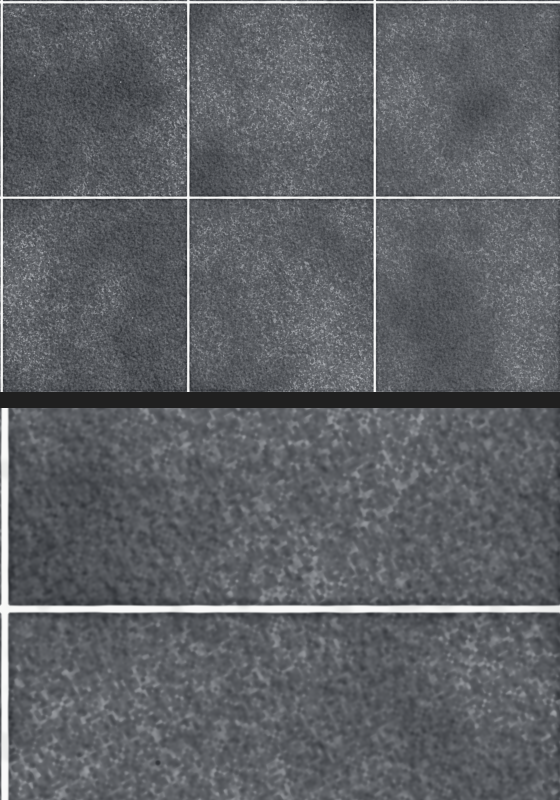
Top, the full canvas; bottom, a detail of the centre.
A Shadertoy shader for this texture:

```glsl
const float ASPECT = 1.4328;
const vec2 PITCH = vec2(0.4772, 0.4985);
const vec2 ORIGIN = vec2(0.0045, -0.0028);
const float JOINT_HALF = 0.0030;
const vec3 GROUT = vec3(0.975, 0.978, 0.975);
const vec3 SLATE_TINT = vec3(-0.011, 0.0, 0.018);

float hash(vec2 p) {
    vec3 q = fract(p.xyx * vec3(0.1031, 0.103, 0.0973));
    q += dot(q, q.yzx + 33.33);
    return fract((q.x + q.y) * q.z);
}

float noise(vec2 p) {
    vec2 cell = floor(p), f = fract(p);
    vec2 w = f * f * (3.0 - 2.0 * f);
    float low = mix(hash(cell), hash(cell + vec2(1, 0)), w.x);
    float high = mix(hash(cell + vec2(0, 1)), hash(cell + vec2(1, 1)), w.x);
    return mix(low, high, w.y);
}

float fbm(vec2 p, int octaves) {
    float sum = 0.0, total = 0.0, amp = 1.0;
    for (int i = 0; i < octaves; i++) {
        sum += amp * noise(p);
        total += amp;
        amp *= 0.65;
        p = mat2(1.6, 1.2, -1.2, 1.6) * p + 17.3;
    }
    return sum / total;
}

vec2 rotate(vec2 p, float angle) {
    float c = cos(angle), s = sin(angle);
    return mat2(c, s, -s, c) * p;
}

float roundedBox(vec2 p, vec2 halfSize, float radius) {
    vec2 q = abs(p) - halfSize + radius;
    return length(max(q, 0.0)) + min(max(q.x, q.y), 0.0) - radius;
}

// Sparse round dots: one candidate per grid cell, kept with the given chance
float specks(vec2 p, float density, float chance, float radius, float blur) {
    vec2 cell = floor(p * density);
    vec2 centre = 0.3 + 0.4 * vec2(hash(cell + 3.1), hash(cell + 8.7));
    float dist = length(fract(p * density) - centre) / density;
    float kept = step(hash(cell + 51.0), chance);
    return kept * (1.0 - smoothstep(radius - blur, radius + blur, dist));
}

// Height difference toward the light, for a finely pitted surface
float emboss(vec2 p, float scale, vec2 toLight) {
    return noise(p * scale) - noise(p * scale + toLight);
}

// Mottled stone brightness; each tile samples its own patch of noise
float stoneTone(vec2 p, vec2 tile) {
    vec2 s = p + 7.0 * vec2(hash(tile + 2.0), hash(tile + 9.0));
    float cloud = fbm(s * 5.0, 5);
    float coarse = noise(rotate(s, 0.6) * 165.0);
    float fine = noise(rotate(s, 1.1) * 310.0);
    float relief = emboss(rotate(s, 0.35), 190.0, rotate(vec2(0.6, 0.5), 0.35));
    float contrast = mix(1.12, 0.85, clamp(tile.x * 0.5, 0.0, 1.0));
    float worn = smoothstep(0.36, 0.66, cloud);
    float flakes = smoothstep(0.5, 0.9, 0.5 * coarse + 0.5 * fine) * worn;

    float tone = 0.368 + 0.014 * (tile.x - 0.8) + 0.010 * (hash(tile + 5.0) - 0.5);
    tone += 0.23 * (cloud - 0.5);
    tone += contrast * (0.06 * (coarse - 0.5) + 0.10 * (fine - 0.5) + 0.08 * relief);
    return tone + contrast * 0.14 * flakes;
}

void mainImage(out vec4 fragColor, in vec2 fragCoord) {
    vec2 p = fragCoord / iResolution.xy * vec2(ASPECT, 1.0);
    float blur = max(0.75 / iResolution.y, 0.0012);

    // Tile grid
    vec2 grid = (p - ORIGIN) / PITCH;
    vec2 tile = floor(grid);
    vec2 local = (fract(grid) - 0.5) * PITCH;
    float edge = roundedBox(local, 0.5 * PITCH - JOINT_HALF, 0.002);
    edge += 0.0008 * (fbm(p * 45.0, 2) - 0.5);

    // Stone with a shaded rim
    float tone = stoneTone(p, tile);
    tone -= 0.075 * smoothstep(-0.008, -0.001, edge);
    tone -= 0.012 * smoothstep(-0.04, 0.0, edge);

    // Small pits and pale chips
    tone = mix(tone, 0.14, 0.7 * specks(p, 45.0, 0.003, 0.002, blur));
    tone = mix(tone, 0.75, 0.7 * specks(p + 3.0, 60.0, 0.003, 0.0018, blur));
    vec3 stone = tone + SLATE_TINT;

    // Grout with faint dirt
    vec3 grout = GROUT - 0.05 * smoothstep(0.55, 0.9, noise(p * 70.0));
    float joint = smoothstep(-blur, blur, edge);
    fragColor = vec4(mix(stone, grout, joint), 1.0);
}
```
